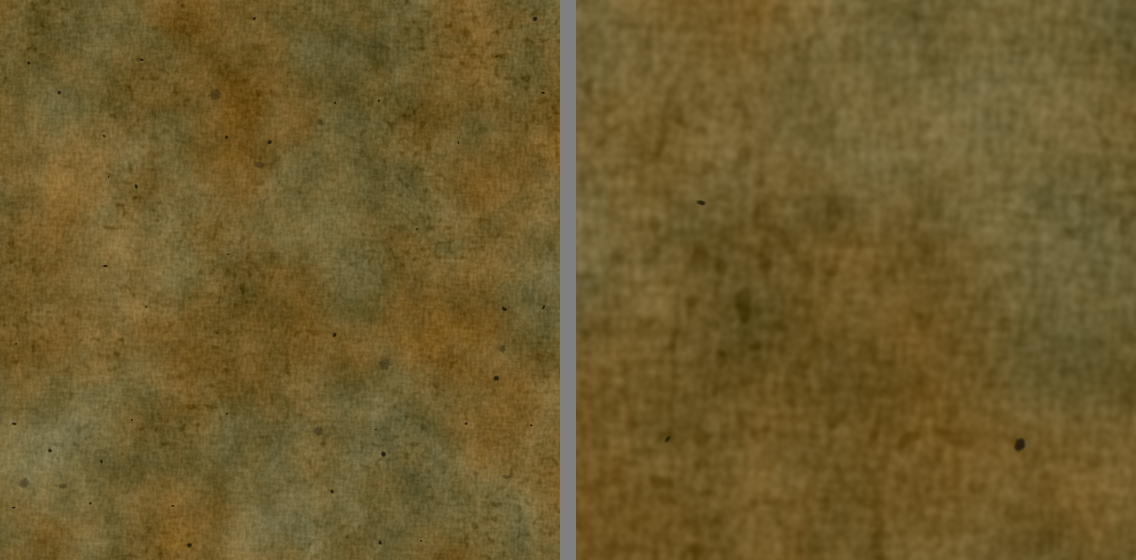
Left: the whole. Right: its middle third, enlarged.
Give the GLSL for this texture, as a WebGL 1 fragment shader.

```glsl
precision highp float;
// Aged, stained brown-olive paper with mottling, fine fibres and dark specks.
uniform vec2 u_resolution;

#define BASE_COLOR vec3(0.424, 0.352, 0.172)
#define STAIN_SHIFT vec3(0.060, -0.016, -0.068)
#define SPECK_COLOR vec3(0.11, 0.09, 0.03)
#define CLOUD_SCALE 3.3
#define CLOUD_CONTRAST 0.095
#define MOTTLE_SCALE 17.0
#define MOTTLE_CONTRAST 0.068
#define FIBRE_SCALE 170.0
#define FIBRE_CONTRAST 0.062
#define CRUMB_CONTRAST 0.075
#define SPECK_CELLS 14.0
#define SPECK_SHARE 0.22

vec2 hash2(vec2 p) {
  vec3 q = fract(vec3(p.xyx) * vec3(0.1031, 0.1030, 0.0973));
  q += dot(q, q.yzx + 33.33);
  return fract((q.xx + q.yz) * q.zy);
}

float cornerSlope(vec2 cell, vec2 offset) {
  float angle = 6.2832 * hash2(cell).x;
  return dot(vec2(cos(angle), sin(angle)), offset);
}

// Gradient noise, centred on zero.
float noise(vec2 p) {
  vec2 i = floor(p), f = fract(p);
  vec2 w = f * f * f * (f * (f * 6.0 - 15.0) + 10.0);
  vec2 e = vec2(1.0, 0.0);
  float low = mix(cornerSlope(i, f), cornerSlope(i + e.xy, f - e.xy), w.x);
  float high = mix(cornerSlope(i + e.yx, f - e.yx), cornerSlope(i + e.xx, f - e.xx), w.x);
  return mix(low, high, w.y);
}

mat2 rotation(float angle) {
  float c = cos(angle), s = sin(angle);
  return mat2(c, s, -s, c);
}

float fbm(vec2 p) {
  float sum = 0.0, amplitude = 1.0;
  for (int octave = 0; octave < 4; octave++) {
    sum += amplitude * noise(p);
    p = rotation(0.6) * p * 2.03 + 19.7;
    amplitude *= 0.56;
  }
  return sum;
}

// Fine threads running mostly upright, crossed by fainter level ones.
float fibres(vec2 p) {
  p = rotation(0.04) * p * FIBRE_SCALE + 300.0;
  float upright = noise(p * vec2(1.0, 0.42));
  float level = noise(p.yx * vec2(1.0, 0.34) + 71.3);
  float grain = noise(rotation(0.7) * p * 1.25 + 500.0);
  return upright + 0.75 * level + 0.6 * grain;
}

// Coverage of sparse ragged specks, one at most in each cell.
float specks(vec2 p, float cells, float share, float size, float seed) {
  vec2 grid = p * cells;
  vec2 id = floor(grid) + seed;
  vec2 pick = hash2(id + 37.0), shape = hash2(id + 91.0);
  vec2 center = 0.25 + 0.5 * hash2(id);
  vec2 d = rotation(6.2832 * shape.x) * (fract(grid) - center) / cells;
  d.y *= 1.0 + 1.2 * shape.y * shape.y;
  float radius = size * mix(0.4, 1.0, pick.y * pick.y);
  float edge = length(d) + 0.4 * radius * noise(p * 260.0 + seed);
  float blur = 0.0009 + 0.25 * radius;
  float cover = 1.0 - smoothstep(radius - blur, radius + blur, edge);
  return cover * step(pick.x, share);
}

void main() {
  vec2 p = gl_FragCoord.xy / u_resolution.y;

  // Broad clouds, slightly stretched upright, and their stains.
  vec2 warp = 0.035 * vec2(noise(p * 9.0 + 5.0), noise(p * 9.0 + 47.0));
  vec2 q = (p + warp) * vec2(1.0, 0.85);
  float cloud = fbm(q * CLOUD_SCALE + 11.0);
  float stain = fbm(q * CLOUD_SCALE * 1.2 + 83.0);
  float mottle = fbm(p * MOTTLE_SCALE * vec2(1.0, 0.85) + 140.0);

  // Small dark crumbs gathered in worn patches.
  float worn = smoothstep(-0.25, 0.4, fbm(p * 6.0 + 210.0));
  float crumbs = worn * smoothstep(0.08, 0.5, noise(p * 75.0 + 33.0));

  float light = CLOUD_CONTRAST * cloud + MOTTLE_CONTRAST * mottle
              + FIBRE_CONTRAST * fibres(p) - CRUMB_CONTRAST * crumbs
              - 0.018 * stain + 0.006;
  vec3 color = BASE_COLOR + light + STAIN_SHIFT * (stain + 0.25 * mottle);

  // Crisp dark specks, then a few wider faint smudges.
  float dots = specks(p, SPECK_CELLS, SPECK_SHARE, 0.0048, 7.0);
  float smudges = specks(p + 0.03, 9.0, 0.14, 0.011, 150.0);
  color = mix(color, SPECK_COLOR, 0.85 * dots);
  color = mix(color, SPECK_COLOR, 0.38 * smudges);

  gl_FragColor = vec4(clamp(color, 0.0, 1.0), 1.0);
}
```
